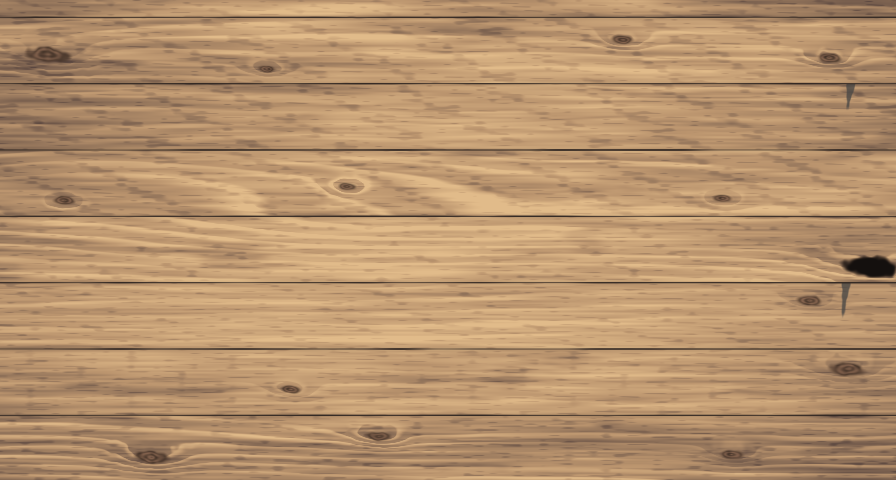
Give the GLSL for this texture, as a Shadertoy shader.

```glsl
const float PITCH = 0.1382;       // plank height, in canvas heights
const float FIRST_SEAM = 0.1347;  // height of the lowest seam
const vec3 DARK_WOOD = vec3(0.42, 0.33, 0.28);
const vec3 MID_WOOD = vec3(0.73, 0.58, 0.43);
const vec3 LIGHT_WOOD = vec3(0.87, 0.72, 0.53);
const vec3 KNOT_BROWN = vec3(0.38, 0.28, 0.22);
const vec3 SEAM_BLACK = vec3(0.20, 0.16, 0.14);
const vec3 STAIN_GREY = vec3(0.29, 0.28, 0.27);

// Per plank, from the bottom up: strength of the curved figure and base tone
const float FIGURE[8] = float[8](0.85, 0.15, 0.25, 0.8, 1.0, 0.25, 0.5, 0.6);
const float TONE[8] = float[8](0.58, 0.71, 0.65, 0.67, 0.68, 0.54, 0.69, 0.62);

float hash(vec2 p) {
    return fract(sin(dot(p, vec2(127.1, 311.7))) * 43758.55);
}

float noise(vec2 p) {
    vec2 i = floor(p), f = fract(p);
    f = f * f * (3.0 - 2.0 * f);
    return mix(mix(hash(i), hash(i + vec2(1, 0)), f.x),
               mix(hash(i + vec2(0, 1)), hash(i + vec2(1, 1)), f.x), f.y);
}

float fbm(vec2 p) {
    float sum = 0.0, amp = 0.53;
    for (int i = 0; i < 4; i++) {
        sum += amp * noise(p);
        p = p * 2.03 + 17.3;
        amp *= 0.5;
    }
    return sum;
}

// Distance to a knot in units of its radius; 1 is its rim
float knotDistance(vec2 p, vec2 centre, float size) {
    vec2 d = (p - centre) / (size * vec2(2.5, 1.0));
    d.y += 0.15 * d.x;
    return length(d) + 0.4 * (noise(p * 70.0) - 0.5);
}

// Light growth streaks with one soft and one crisp side
float streaks(float rings) {
    float r = fract(rings);
    return smoothstep(0.4, 0.85, r) * (1.0 - smoothstep(0.85, 1.0, r));
}

vec3 woodColour(float tone) {
    vec3 lower = mix(DARK_WOOD, MID_WOOD, clamp(tone / 0.6, -0.2, 1.0));
    return mix(lower, LIGHT_WOOD, clamp((tone - 0.6) / 0.4, 0.0, 1.1));
}

// Tapered mark hanging from the upper edge of a plank
float stainMask(vec2 p, float x, float top, float len, float px) {
    float t = (top - p.y) / len;
    float halfWidth = mix(0.0085, 0.002, t) + 0.003 * (noise(p * 90.0) - 0.5);
    float side = abs(p.x - x + 0.008 * t) - halfWidth;
    return (1.0 - smoothstep(-px, px, side)) * step(0.0, t) * (1.0 - smoothstep(0.8, 1.0, t));
}

void mainImage(out vec4 fragColor, in vec2 fragCoord) {
    vec2 p = fragCoord / iResolution.y;
    float px = 1.0 / iResolution.y;
    float aspect = iResolution.x / iResolution.y;

    // Planks
    float level = (p.y - FIRST_SEAM) / PITCH + 1.0;
    float row = floor(level), v = level - row;
    int plank = clamp(int(row), 0, 7);
    float figure = FIGURE[plank];
    vec2 local = vec2(p.x, v * PITCH);
    vec2 seed = vec2(row * 13.7, row * 5.3);

    // Knots, denser in the two lowest planks: they bend the rings and darken the wood
    float bend = 0.0, halo = 0.0, knot = 0.0, hole = 0.0, knotRings = 0.0;
    float sparsity = row < 1.5 ? 0.2 : 0.58;
    for (int i = 0; i < 4; i++) {
        vec2 id = vec2(float(i) + 2.0, row + 4.0);
        float present = step(sparsity, hash(id));
        float size = 0.007 + 0.015 * pow(hash(id + 31.0), 3.0);
        vec2 centre = vec2(aspect * (float(i) + 0.1 + 0.8 * hash(id + 11.0)) / 4.0,
                           PITCH * mix(0.22, 0.78, hash(id + 23.0)));
        float q = knotDistance(local, centre, size);
        float soft = 0.15 + 0.7 * px / size;
        float mask = present * (1.0 - smoothstep(1.0 - soft, 1.0 + soft, q));
        bend += present * 2.0 * exp(-0.18 * q * q);
        halo += present * exp(-0.25 * q * q);
        knot = max(knot, mask);
        hole = max(hole, mask * step(0.93, hash(id + 47.0)));
        knotRings += mask * (0.5 + 0.5 * cos(q * 11.0));
    }

    // Growth rings, curved where the figure is strong
    float curve = noise(vec2(p.x * 1.0, v * 1.3) + seed);
    float ripple = fbm(vec2(p.x * 2.5, v * 2.5) + seed);
    float rings = v * 5.0 + figure * 5.5 * curve + 0.8 * ripple + bend;
    float fade = smoothstep(0.15, 0.6, noise(vec2(p.x * 1.5, v * 3.0) + seed + 40.0));
    float tone = TONE[plank];
    tone += (0.1 + 0.38 * figure * fade) * (streaks(rings) - 0.3);

    // Long fibres that follow the rings, then short pores
    vec2 fibre = vec2(p.x, p.y + 0.006 * ripple) + seed;
    tone += 0.26 * (noise(fibre * vec2(4.0, 110.0)) - 0.5);
    tone += 0.26 * (noise(fibre * vec2(9.0, 240.0)) - 0.5);
    tone -= 0.22 * (smoothstep(0.62, 0.95, noise(fibre * vec2(38.0, 260.0) + 7.0)) - 0.15);

    // Broad blotches and sparse smudges
    tone += 0.62 * (fbm(vec2(p.x * 1.6, v * 1.5) + seed + 60.0) - 0.5);
    float smudge = smoothstep(0.62, 0.85, fbm(vec2(p.x * 4.0, v * 4.0) + seed + 80.0));
    tone -= 0.3 * smudge + 0.25 * min(halo, 1.0);

    // Darker towards the corners
    vec2 c = fragCoord / iResolution.xy - 0.5;
    tone -= 0.85 * (dot(c, c) - 0.17);
    vec3 colour = woodColour(tone);

    // Knot bodies and open holes
    vec3 knotColour = KNOT_BROWN * (0.75 + 0.4 * knotRings + 0.4 * (noise(p * 110.0) - 0.5));
    colour = mix(colour, knotColour, 0.85 * knot);
    colour = mix(colour, SEAM_BLACK * 0.4, hole);

    // Grey stains near the right end of every third plank
    float stainX = aspect * (0.935 + 0.045 * hash(seed + 3.0));
    float stainLength = PITCH * mix(0.4, 0.65, hash(seed + 9.0));
    float stained = step(1.5, mod(row, 3.0));
    colour = mix(colour, STAIN_GREY, 0.8 * stained * stainMask(local, stainX, PITCH, stainLength, px));

    // Seams: a hairline gap of uneven depth with faint shade
    float gap = min(v, 1.0 - v) * PITCH;
    float wear = noise(vec2(p.x * 12.0, floor(level + 0.5) * 7.0));
    float width = 0.0009 + 0.0008 * wear;
    float line = 1.0 - smoothstep(width - 0.5 * px, width + 0.5 * px, gap);
    colour *= 1.0 - 0.12 * exp(-gap / 0.003);
    colour = mix(colour, SEAM_BLACK, line * (0.7 + 0.3 * wear));
    fragColor = vec4(colour, 1.0);
}
```
